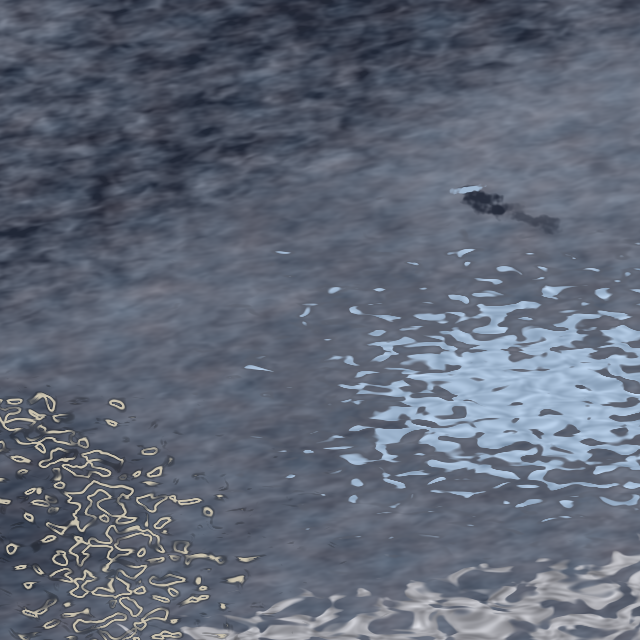
Reproduce this texture procedurally as a WebGL 1 fragment shader.

```glsl
precision highp float;
// Dark rippled water with a sky reflection, cream glint outlines and a pale shore.

uniform vec2 u_resolution;

#define STREAK_SCALE vec2(8.0, 20.0)
#define STREAK_SLOPE 0.13
#define SKY_CENTER vec2(0.83, 0.385)
#define SKY_RADIUS vec2(0.26, 0.14)
#define SKY_SCALE vec2(24.0, 72.0)
#define GLINT_SCALE vec2(36.0, 58.0)
#define GLINT_WIDTH 0.0019
#define SHORE_SCALE vec2(19.0, 50.0)

const vec3 DEEP = vec3(0.13, 0.155, 0.215);
const vec3 HAZE = vec3(0.50, 0.53, 0.59);
const vec3 SKY = vec3(0.63, 0.72, 0.82);
const vec3 CREAM = vec3(0.80, 0.77, 0.69);
const vec3 PALE = vec3(0.67, 0.67, 0.69);

vec2 hash2(vec2 p) {
  vec3 q = fract(vec3(p.xyx) * vec3(0.1031, 0.1030, 0.0973));
  q += dot(q, q.yzx + 33.33);
  return fract((q.xx + q.yz) * q.zy);
}

float corner(vec2 cell, vec2 offset) {
  return dot(hash2(cell) * 2.0 - 1.0, offset);
}

// Gradient noise, roughly -1 to 1
float noise(vec2 p) {
  vec2 i = floor(p), f = fract(p);
  vec2 u = f * f * f * (f * (f * 6.0 - 15.0) + 10.0);
  vec2 e = vec2(1.0, 0.0);
  float low = mix(corner(i, f), corner(i + e, f - e), u.x);
  float high = mix(corner(i + e.yx, f - e.yx), corner(i + 1.0, f - 1.0), u.x);
  return 1.6 * mix(low, high, u.y);
}

vec2 warp(vec2 p, float amount) {
  return p + amount * vec2(noise(p * 0.7 + 3.0), noise(p * 0.7 + 21.0));
}

// Broad swell, main ripples, small ripples and faint texture
float streaks(vec2 p) {
  float ripples = noise(warp(p * 2.1, 0.6) + 17.0);
  float small = noise(warp(p * 4.3, 0.6) + 43.0);
  return 0.40 * noise(p) + 0.65 * ripples + 0.55 * small + 0.22 * noise(p * 8.7 + 71.0);
}

float blob(vec2 p, vec2 center, vec2 radius) {
  vec2 d = (p - center) / radius;
  return exp(-dot(d, d));
}

float segment(vec2 p, vec2 a, vec2 b) {
  vec2 d = b - a;
  return length(p - a - d * clamp(dot(p - a, d) / dot(d, d), 0.0, 1.0));
}

// Positive inside the small wavelets along the curved glint trail
float glintField(vec2 p) {
  float bend = max(p.y - 0.15, 0.0);
  float away = abs(p.x - 0.18 + 4.5 * bend * bend) / 0.10;
  float bias = 0.0 - 0.36 * away - 9.0 * max(p.y - 0.38, 0.0);
  vec2 q = warp(p * GLINT_SCALE, 0.5);
  return noise(q + 70.0) + 0.3 * noise(q * 1.8) + bias;
}

vec3 water(vec2 p) {
  vec2 q = vec2(p.x, p.y - STREAK_SLOPE * p.x);
  float grain = streaks(q * STREAK_SCALE);
  float broad = noise(q * vec2(3.0, 7.0) + 40.0);
  float shade = smoothstep(-0.06, 0.10, p.y - 0.5 - 0.45 * p.x + 0.06 * broad);
  float tone = mix(0.66, 0.39, shade) + 0.13 * broad;
  tone += 0.18 * blob(p, vec2(0.9, 0.78), vec2(0.3, 0.16));
  tone += 0.28 * blob(p, vec2(0.0, 0.96), vec2(0.10, 0.06));
  tone -= 0.24 * blob(p, vec2(0.5, 0.98), vec2(0.25, 0.07));
  tone -= 0.34 * blob(p, vec2(0.04, 0.17), vec2(0.20, 0.16));
  tone += grain * mix(0.25, 0.52, shade);
  float warmth = noise(q * vec2(14.0, 36.0) + 90.0);
  return mix(DEEP, HAZE, clamp(tone, 0.0, 1.15)) + warmth * vec3(0.020, 0.0, -0.010);
}

void main() {
  vec2 p = gl_FragCoord.xy / u_resolution;
  vec3 color = water(p);

  // Floating twig with a bright wet tip
  float rough = 0.012 * noise(p * vec2(45.0, 80.0)) + 0.004 * noise(p * 150.0);
  float stub = segment(p, vec2(0.735, 0.695), vec2(0.778, 0.675)) + rough;
  float tail = segment(p, vec2(0.778, 0.678), vec2(0.87, 0.645)) + rough;
  color = mix(color, DEEP, 0.5 * (1.0 - smoothstep(0.0, 0.014, tail)));
  color = mix(color, DEEP, 0.9 * (1.0 - smoothstep(0.004, 0.019, stub)));
  float tip = segment(p, vec2(0.710, 0.697), vec2(0.760, 0.709)) + 0.5 * rough;
  color = mix(color, SKY, 1.0 - smoothstep(0.001, 0.005, tip));

  // Pale broken shore along the bottom right, with shadowed hollows
  vec2 s = warp(p * SHORE_SCALE, 0.6);
  float ridge = noise(s) + 0.5 * noise(s * 2.1 + 8.0);
  float bank = 0.02 + 0.14 * (p.x - 0.33) - p.y;
  float shore = ridge + clamp(bank * 14.0, -2.0, 0.20);
  shore -= 3.0 * max(0.36 - p.x, 0.0);
  vec3 stone = PALE + 0.22 * noise(s * 1.6 + 55.0) + 0.12 * noise(s * 3.1 + 5.0);
  color = mix(color, stone, 0.9 * smoothstep(-0.15, 0.22, shore));

  // Sky reflection, solid in the middle and breaking into chips outward
  vec2 d = abs((p - SKY_CENTER) / SKY_RADIUS);
  float reach = pow(dot(d * d * d, vec2(1.0)), 1.0 / 3.0);
  vec2 k = warp(p * SKY_SCALE, 0.5);
  float chips = noise(k + 60.0) + 0.40 * noise(k * 2.0 + 14.0);
  chips += 0.72 - 0.98 * min(reach, 1.0) - 0.75 * max(reach - 1.0, 0.0);
  vec3 sky = SKY + 0.11 * noise(k * 1.3 + 33.0) + 0.07 * noise(k * 2.3 + 7.0);
  color = mix(color, vec3(0.35, 0.37, 0.42), 0.6 * smoothstep(-0.55, -0.10, chips));
  color = mix(color, sky, smoothstep(-0.08, 0.12, chips));

  // Cream outlines of constant width around the wavelets, partly faded
  vec2 h = vec2(0.001, 0.0);
  float g = glintField(p);
  vec2 slope = vec2(glintField(p + h) - g, glintField(p + h.yx) - g) / h.x;
  float edge = abs(g) / max(length(slope), 26.0);
  float fade = smoothstep(-0.55, 0.05, noise(p * vec2(30.0, 45.0) + 11.0));
  color = mix(color, color * 0.72, 1.0 - smoothstep(GLINT_WIDTH, GLINT_WIDTH * 3.5, edge));
  color = mix(color, CREAM, fade * (1.0 - smoothstep(GLINT_WIDTH * 0.4, GLINT_WIDTH * 1.5, edge)));

  gl_FragColor = vec4(clamp(color, 0.0, 1.0), 1.0);
}
```
